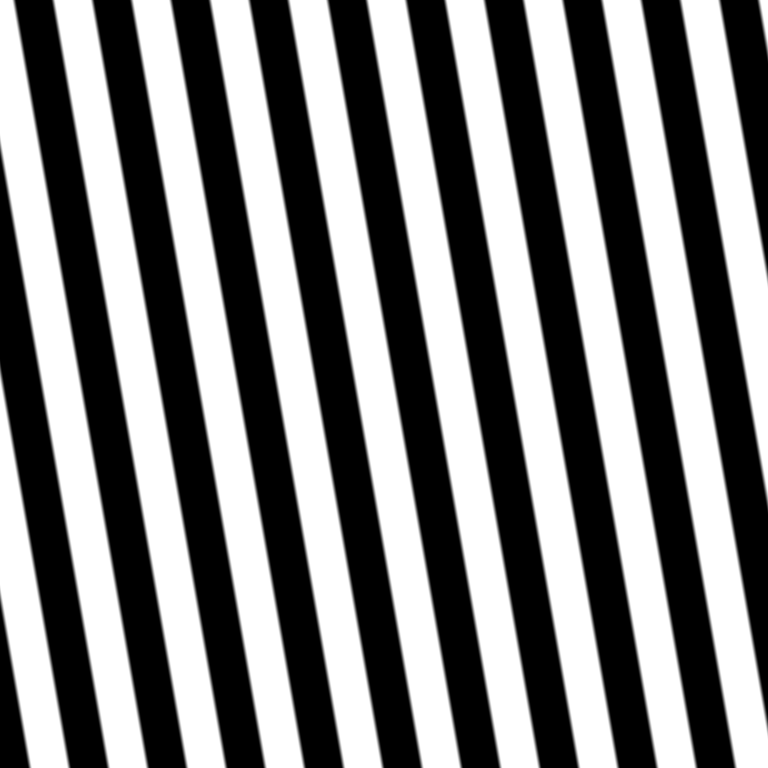
A Shadertoy shader for this pattern:

```glsl
// Even black and white stripes leaning slightly to the left as they rise.
// The canvas is projected onto the stripe normal, folded into one period,
// and the signed distance to the nearest stripe edge is softened into a mask.

const float TILT = radians(9.87);        // lean of the stripes from vertical
const float SPACING = 0.10056;           // period measured across the stripes
const float DARK_SHARE = 0.5;            // dark part of each period
const float EDGE_SOFTNESS = 0.0033;      // half width of the edge ramp
const vec2 ANCHOR = vec2(0.4370, 0.5);   // a point on the midline of a dark stripe
const vec3 DARK = vec3(0.0);
const vec3 LIGHT = vec3(1.0);

// Signed distance to the nearest dark stripe, negative inside it
float stripeDistance(vec2 p) {
    vec2 normal = vec2(cos(TILT), sin(TILT));
    float across = dot(p - ANCHOR, normal) / SPACING;
    float fromMidline = abs(fract(across + 0.5) - 0.5);
    return (fromMidline - 0.5 * DARK_SHARE) * SPACING;
}

void mainImage(out vec4 fragColor, in vec2 fragCoord) {
    vec2 uv = fragCoord / iResolution.xy;

    // Keep the ramp at least about one pixel wide on small canvases
    float softness = max(EDGE_SOFTNESS, 0.7 / iResolution.y);
    float lightMask = smoothstep(-softness, softness, stripeDistance(uv));

    fragColor = vec4(mix(DARK, LIGHT, lightMask), 1.0);
}
```
